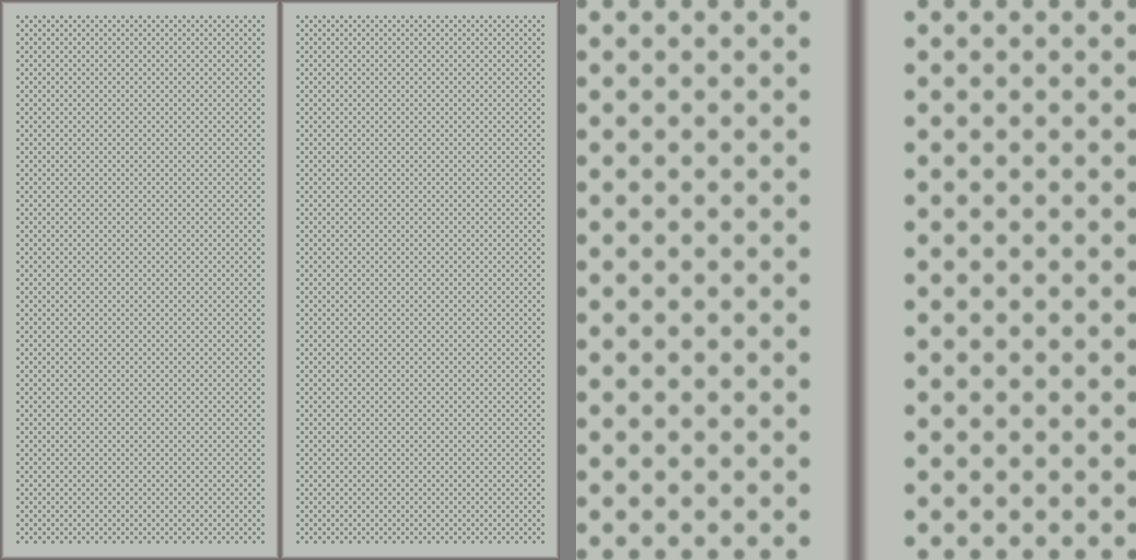
Left: the whole. Right: its middle third, enlarged.
Write a three.js fragment shader that draws this texture.

```glsl
varying vec2 vUv;

const vec2 PANELS = vec2(2.0, 1.0);
const vec2 HOLE_MARGIN = vec2(0.032);
const vec2 HOLE_STEPS = vec2(28.0, 60.0);
const float HOLE_PITCH = 1.0 / 64.0;
const float HOLE_RADIUS = 0.0031;
const float HOLE_SOFTNESS = 0.0015;
const float SEAM_WIDTH = 0.0090;

const vec3 SHEET_COLOR = vec3(0.728, 0.752, 0.720);
const vec3 RIM_COLOR = vec3(0.735, 0.745, 0.725);
const vec3 HOLE_COLOR = vec3(0.460, 0.495, 0.460);
const vec3 SEAM_COLOR = vec3(0.455, 0.425, 0.430);

// Distance to the nearest point of a bounded unit grid
float gridDistance(vec2 p, vec2 lastIndex) {
  vec2 nearest = clamp(floor(p + 0.5), vec2(0.0), lastIndex);
  return length(p - nearest);
}

// Two interleaved grids form the staggered holes
float holeDistance(vec2 p, vec2 steps, float pitch) {
  vec2 q = p / pitch;
  float outer = gridDistance(q, steps);
  float inner = gridDistance(q - 0.5, steps - 1.0);
  return min(outer, inner) * pitch;
}

// Distance inward from the border of a panel
float borderDistance(vec2 p, vec2 size) {
  vec2 d = min(p, size - p);
  return min(d.x, d.y);
}

float softDisc(float dist, float radius, float softness) {
  return 1.0 - smoothstep(radius - softness, radius + softness, dist);
}

void main() {
  vec2 panelSize = 1.0 / PANELS;
  vec2 p = fract(vUv * PANELS) * panelSize;
  float border = borderDistance(p, panelSize);

  // Plain rim around the perforated sheet
  float sheet = smoothstep(0.018, 0.026, border);
  vec3 color = mix(RIM_COLOR, SHEET_COLOR, sheet);

  // Staggered perforation
  float dist = holeDistance(p - HOLE_MARGIN, HOLE_STEPS, HOLE_PITCH);
  color = mix(color, HOLE_COLOR, softDisc(dist, HOLE_RADIUS, HOLE_SOFTNESS));

  // Rounded dark seam at the panel edges
  float seam = 1.0 - smoothstep(0.0005, SEAM_WIDTH, border);
  color = mix(color, SEAM_COLOR, seam);

  gl_FragColor = vec4(color, 1.0);
}
```
